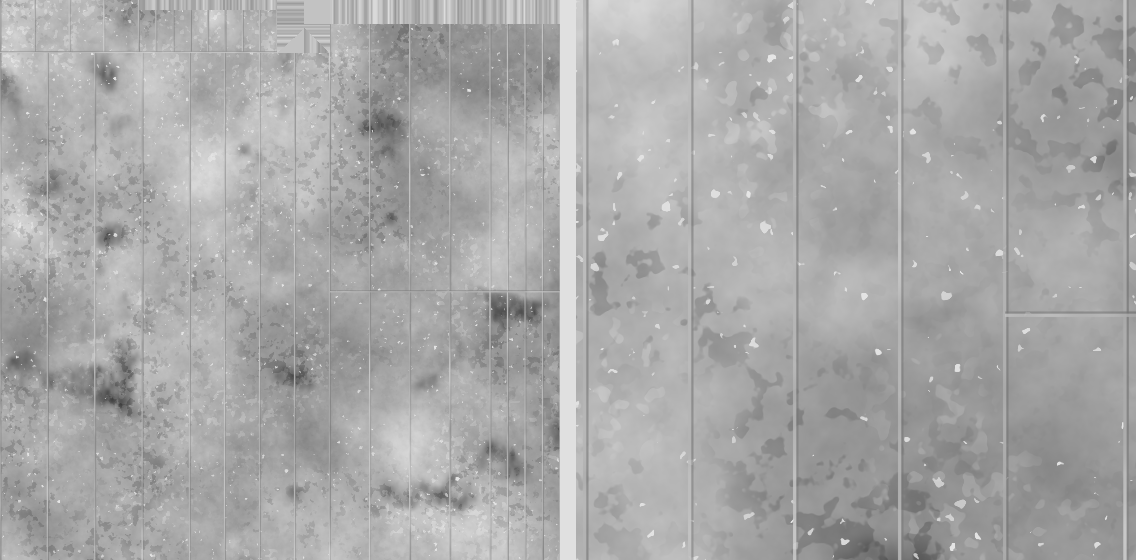
Left: the whole. Right: its middle third, enlarged.
This texture map is drawn by a WebGL 2 fragment shader. Its source:

```glsl
#version 300 es
precision highp float;
uniform vec2 u_resolution;
out vec4 fragColor;

float hash(vec2 cell) {
  vec3 h = fract(vec3(cell.xyx) * vec3(0.1031, 0.1030, 0.0973));
  h += dot(h, h.yzx + 33.33);
  return fract((h.x + h.y) * h.z);
}

float noise(vec2 p) {
  vec2 i = floor(p), f = fract(p);
  f = f * f * (3.0 - 2.0 * f);
  return mix(mix(hash(i), hash(i + vec2(1, 0)), f.x),
             mix(hash(i + vec2(0, 1)), hash(i + vec2(1, 1)), f.x), f.y);
}

float fbm(vec2 p, int octaves) {
  float sum = 0.0, weight = 0.5, total = 0.0;
  for (int i = 0; i < octaves; i++) {
    sum += weight * noise(p);
    total += weight;
    weight *= 0.55;
    p = mat2(1.6, 1.2, -1.2, 1.6) * p + 17.3;
  }
  return sum / total;
}

// Smooth line of the given half width
float line(float d, float halfWidth, float px) {
  return 1.0 - smoothstep(halfWidth - 0.5 * px, halfWidth + 0.8 * px, abs(d));
}

// Signed distance to the nearest seam of an evenly divided group
float seamDistance(float x, float start, float pitch) {
  return (fract((x - start) / pitch + 0.5) - 0.5) * pitch;
}

// Bright lip beside a dark groove, both worn along their length
float drawSeam(float tone, float d, float along, float id, float px) {
  float wear = noise(vec2(along * 9.0, id * 7.0)) * 0.7 + noise(vec2(along * 60.0, id * 3.0)) * 0.3;
  tone = mix(tone, 0.46, line(d - 0.0015, 0.0007, px) * (0.85 - 0.6 * wear));
  return mix(tone, 0.60 + 0.26 * wear, line(d, 0.0009, px) * 0.85);
}

// Small chips in jittered cells, denser where the wear is patchy
float flecks(vec2 p, float px) {
  float cover = 0.0;
  float cluster = smoothstep(0.35, 0.75, noise(p * 14.0 + 5.0));
  vec2 q = p + 0.004 * (vec2(noise(p * 330.0), noise(p * 330.0 + 70.0)) - 0.5);
  for (int i = 0; i < 3; i++) {
    float scale = 46.0 + 42.0 * float(i);
    vec2 cell = floor(q * scale) + 211.0 * float(i);
    vec2 center = 0.3 + 0.4 * vec2(hash(cell + 3.1), hash(cell + 8.7));
    float radius = mix(0.0010, 0.0034, pow(hash(cell + 5.3), 2.0)) / (1.0 + 0.35 * float(i));
    float d = length(fract(q * scale) - center) / scale - radius;
    float present = step(hash(cell), 0.025 + 0.07 * cluster);
    cover = max(cover, present * (1.0 - smoothstep(-0.6 * px, 0.6 * px, d)) * (0.6 + 0.4 * hash(cell + 1.9)));
  }
  return cover;
}

float wornSurface(vec2 p, float px) {
  float tone = 0.685 + 0.46 * (fbm(p * 6.0 + 2.7, 6) - 0.5);
  tone += 0.05 * (fbm(p * 110.0, 3) - 0.5);
  // Pale rubbed areas and soft dark stains
  float rub = smoothstep(0.60, 0.82, fbm(p * 5.0 + 31.0, 4));
  tone += 0.13 * rub;
  float stain = smoothstep(0.66, 0.88, fbm(p * 9.0 + 53.0, 3));
  tone -= 0.26 * stain * (0.6 + 0.8 * noise(p * vec2(130.0, 70.0)));
  // Pitted dark speckle inside broad patches
  float patches = smoothstep(0.42, 0.68, fbm(p * 8.0 + 12.0, 4));
  float pits = smoothstep(0.56, 0.66, fbm(p * 95.0 + 9.0, 3));
  tone -= 0.10 * pits * (0.15 + 0.85 * patches);
  float crumbs = smoothstep(0.64, 0.72, fbm(p * 120.0 + 41.0, 2));
  tone += 0.06 * crumbs * smoothstep(0.4, 0.65, noise(p * 11.0 + 77.0));
  return mix(tone, 0.90, flecks(p, px));
}

// Straight bands stretched across the unused margin
float streaks(float t) {
  return 0.70 + 0.12 * (noise(vec2(t * 95.0, 3.0)) - 0.5) + 0.20 * (noise(vec2(t * 330.0, 9.0)) - 0.5);
}

void main() {
  vec2 p = gl_FragCoord.xy / u_resolution;
  float px = 1.0 / min(u_resolution.x, u_resolution.y);
  float tone = wornSurface(p, px);

  // Plank groups: x = left edge, y = plank width
  bool upper = p.y > 0.9065 && p.x < 0.4948;
  vec2 group = vec2(0.0, 0.0846);
  if (upper) group = p.x < 0.2474 ? vec2(0.0, 0.0618) : vec2(0.2474, 0.0309);
  else if (p.x > 0.874) group = vec2(0.875, 0.03125);
  else if (p.x > 0.587) group = vec2(0.5885, 0.0716);
  else if (p.x > 0.337) group = vec2(0.3385, 0.0625);
  float id = floor((p.x - group.x) / group.y + 0.5) + group.x * 91.0;
  tone = drawSeam(tone, seamDistance(p.x, group.x, group.y), p.y, id, px);

  // Cross seams
  if (p.x < 0.4948) tone = drawSeam(tone, p.y - 0.9065, p.x, 41.0, px);
  if (p.x > 0.5885) tone = drawSeam(tone, p.y - 0.479, p.x, 67.0, px);

  // Streaked margin with mitred corners
  if (p.x > 0.5885) {
    if (p.y > 0.957) tone = streaks(p.x) + 0.03;
  } else if (p.x > 0.543) {
    if (p.y > 0.957) tone = 0.76;
    else if (p.y > 0.905) tone = streaks(p.y - 0.905 > 0.5885 - p.x ? p.y : p.x);
  } else if (p.x > 0.4948) {
    if (p.y > 0.905) tone = p.y - 0.905 > 0.9 * (p.x - 0.4948) ? streaks(p.y) : 0.76;
  } else if (p.x > 0.2474 && p.y > 0.983) {
    tone = streaks(p.x);
  }
  fragColor = vec4(vec3(clamp(tone, 0.0, 1.0)), 1.0);
}
```
